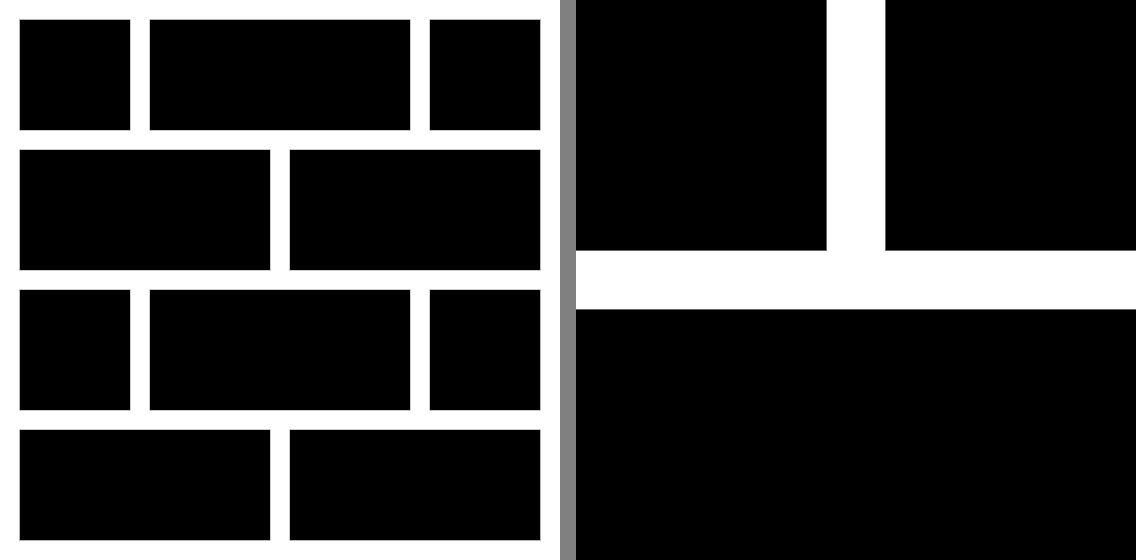
Left: the whole. Right: its middle third, enlarged.
This pattern is drawn by a WebGL 2 fragment shader. Its source:

```glsl
#version 300 es
precision highp float;
// Running-bond brick wall: four courses of black bricks, two brick lengths wide,
// with white mortar joints and a white frame. Alternate courses shift by half
// a brick; edges come from the distance to the nearest joint or frame.

uniform vec2 u_resolution;
out vec4 fragColor;

const vec2 BRICKS = vec2(2.0, 4.0);   // brick lengths across, courses down
const float COURSE_SHIFT = 0.5;       // offset of odd courses, in brick lengths
const float JOINT_WIDTH = 0.035;      // mortar between bricks
const float FRAME_WIDTH = 0.0352;     // border along the canvas edge
const vec3 BRICK_COLOR = vec3(0.0);
const vec3 MORTAR_COLOR = vec3(1.0);

// Signed distance to the mortar joints, negative inside the mortar
float jointDistance(vec2 p) {
    vec2 grid = p * BRICKS;
    grid.x += COURSE_SHIFT * mod(floor(grid.y), 2.0);
    vec2 cell = fract(grid);
    vec2 toJoint = min(cell, 1.0 - cell) / BRICKS;
    return min(toJoint.x, toJoint.y) - 0.5 * JOINT_WIDTH;
}

// Signed distance to the frame, negative inside the frame
float frameDistance(vec2 p) {
    vec2 toEdge = min(p, 1.0 - p);
    return min(toEdge.x, toEdge.y) - FRAME_WIDTH;
}

void main() {
    vec2 p = gl_FragCoord.xy / u_resolution;
    float pixel = 1.0 / min(u_resolution.x, u_resolution.y);

    // One-pixel smooth transition from mortar to brick
    float d = min(jointDistance(p), frameDistance(p));
    float brick = clamp(0.5 + d / pixel, 0.0, 1.0);

    fragColor = vec4(mix(MORTAR_COLOR, BRICK_COLOR, brick), 1.0);
}
```
